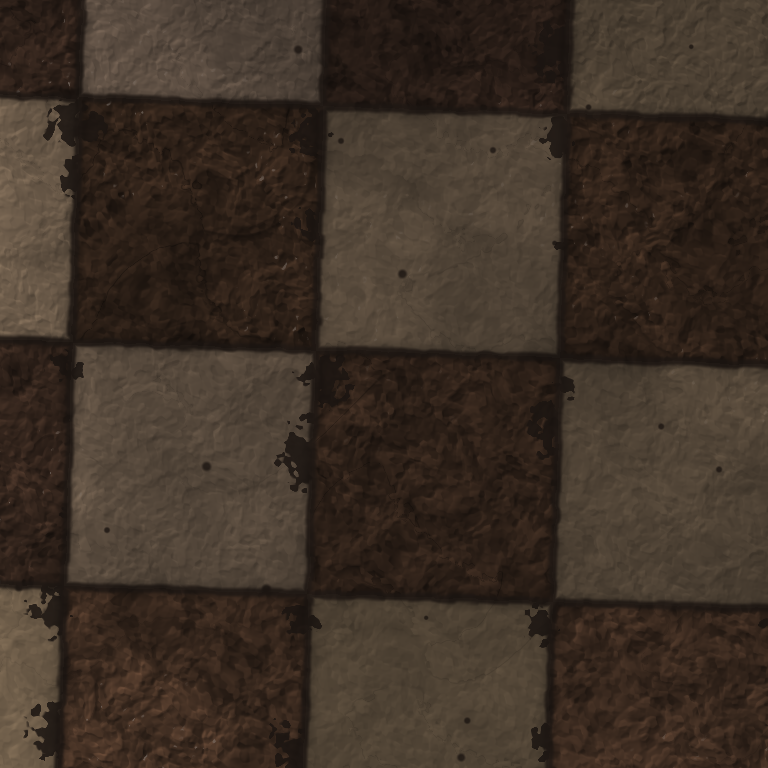
Reproduce this texture procedurally as a WebGL 2 fragment shader.

```glsl
#version 300 es
precision highp float;
// Worn checkerboard floor: slightly tilted square tiles, pale and dark brown,
// split by thin grout. Smooth cellular noise gives mottling, relief, glints,
// cracks and crumbled corners, with strengths that differ from tile to tile.

uniform vec2 u_resolution;
out vec4 fragColor;

const float PITCH = 0.318;                  // tile size, canvas units
const vec2 ORIGIN = vec2(0.4115, 0.5443);   // one grid crossing
const vec2 AXIS_X = vec2(1.0, -0.030);      // tilted grid axes
const vec2 AXIS_Y = vec2(0.033, 1.0);
const float GROUT = 0.011;                  // half width, tile units
const float EDGE_SOFT = 0.011;
const float WOBBLE = 0.012;
const vec3 PALE = vec3(0.303, 0.256, 0.218);
const vec3 DARK = vec3(0.170, 0.121, 0.095);
const vec3 GROUT_COLOR = vec3(0.115, 0.088, 0.072);
const vec3 CHIP_COLOR = vec3(0.105, 0.080, 0.066);
const vec3 GLINT_COLOR = vec3(0.50, 0.46, 0.43);
const vec2 LIGHT_STEP = vec2(-0.0022, 0.0030);

float hash(vec2 p) {
    vec3 q = fract(vec3(p.xyx) * 0.1031);
    q += dot(q, q.yzx + 33.33);
    return fract((q.x + q.y) * q.z);
}

vec2 hash2(vec2 p) {
    return vec2(hash(p + 17.3), hash(p + 71.9));
}

// Smoothly blended Voronoi cells, each with its own random value
float cellNoise(vec2 p) {
    vec2 base = floor(p);
    float total = 0.0, weights = 0.0;
    for (int y = -1; y <= 1; y++)
    for (int x = -1; x <= 1; x++) {
        vec2 id = base + vec2(x, y);
        vec2 d = id + hash2(id) - p;
        float w = exp(-8.0 * dot(d, d));
        total += w * hash(id + 5.7);
        weights += w;
    }
    return total / weights;
}

float relief(vec2 p) {
    p += 0.004 * sin(p.yx * 47.0 + 2.0 * sin(p * 31.0));
    return 0.28 * cellNoise(p * 26.0) + 0.40 * cellNoise(p * 72.0 + 9.0)
         + 0.32 * cellNoise(p * 140.0 + 31.0);
}

// Sparse round dots of random size
float specks(vec2 p, float density, float radius) {
    vec2 id = floor(p);
    vec2 center = 0.3 + 0.4 * hash2(id);
    float r = radius * (0.5 + hash(id + 3.1));
    float dotMask = 1.0 - smoothstep(0.4 * r, r, length(fract(p) - center));
    return dotMask * step(1.0 - density, hash(id + 8.2));
}

// Crumbled spot around a point of the tile
float crumble(vec2 f, vec2 spot, float size, float noise) {
    float reach = 1.0 - length(f - spot) / max(size, 0.001);
    return smoothstep(0.0, 0.12, reach + 1.5 * (noise - 0.62)) * step(-0.2, reach);
}

void main() {
    vec2 p = gl_FragCoord.xy / u_resolution.y;
    float pixel = 1.0 / (PITCH * u_resolution.y);

    // Tilted grid with uneven edges
    vec2 grid = vec2(dot(p - ORIGIN, AXIS_X), dot(p - ORIGIN, AXIS_Y)) / PITCH;
    grid += WOBBLE * (vec2(cellNoise(p * 50.0), cellNoise(p * 50.0 + 40.0)) - 0.5);
    vec2 tile = floor(grid);
    vec2 f = fract(grid);
    vec2 toEdge = min(f, 1.0 - f);
    float edge = min(toEdge.x, toEdge.y);
    float pale = 1.0 - mod(tile.x + tile.y, 2.0);
    float seed = hash(tile + 23.0);
    float bottomRow = step(tile.y, -1.5);

    // Surface height and slope toward the light
    float height = relief(p);
    float slope = height - relief(p + LIGHT_STEP);
    float patches = cellNoise(p * 7.0 + 3.0);
    float rough = mix(0.35 + 0.65 * patches, 0.12 + 0.5 * seed * seed, pale);

    // Base colours, tile variation and light falling from the left
    vec3 color = mix(DARK * (1.0 + 0.33 * bottomRow), PALE * (1.0 + 0.06 * bottomRow), pale);
    color *= 0.95 + 0.10 * seed;
    color.b *= 1.0 - 0.08 * hash(tile + 4.0);
    color *= 1.0 + mix(0.12, 0.40, pale) * exp(-5.0 * p.x);
    color *= 1.0 - 0.08 * smoothstep(0.7, 1.0, p.y);
    color *= 1.0 + mix(0.95, 0.28, pale) * (height - 0.5);
    color *= 1.0 + 0.20 * (patches - 0.5);
    color *= 1.0 + 0.9 * rough * clamp(slope, -0.35, 0.35);

    // Wandering cracks
    float vein = cellNoise(p * vec2(8.0, 11.0) + 0.5 * sin(p.yx * 23.0) + 0.4 * height);
    float crack = 1.0 - smoothstep(0.0, 0.05, abs(vein - 0.48));
    color *= 1.0 - crack * mix(0.28, 0.10, pale) * hash(tile + 12.0);

    // Pits and wet glints
    color = mix(color, CHIP_COLOR, 0.8 * pale * specks(p * 24.0, 0.05, 0.13));
    float wet = smoothstep(0.45, 0.75, patches) * (0.3 + 0.7 * exp(-2.0 * p.x));
    float glint = specks(p * 75.0 + height, 0.28, 0.24) * wet * smoothstep(0.0, 0.12, slope);
    color = mix(color, GLINT_COLOR, 0.75 * glint * mix(1.0, 0.5, pale));

    // Broken upper corners and one worn spot on the right side
    float bits = 0.5 * cellNoise(p * 75.0 + 50.0) + 0.5 * cellNoise(p * 130.0 + 8.0);
    float chip = crumble(f, vec2(0.97, 0.90), 0.14 * hash(tile + 31.0), bits);
    chip = max(chip, crumble(f, vec2(0.03, 0.88), 0.13 * hash(tile + 37.0), bits));
    chip = max(chip, crumble(f, vec2(0.99, 0.15 + 0.6 * seed), 0.15 * hash(tile + 41.0), bits));
    color = mix(color, CHIP_COLOR, 0.85 * chip);

    // Grout, with a faint grimy rim on the tiles
    color *= 1.0 - 0.18 * (1.0 - smoothstep(0.0, 0.06, edge));
    float joint = 1.0 - smoothstep(GROUT - pixel, GROUT + EDGE_SOFT + pixel, edge);
    color = mix(color, GROUT_COLOR * (0.8 + 0.4 * height), 0.88 * joint);

    fragColor = vec4(color, 1.0);
}
```
